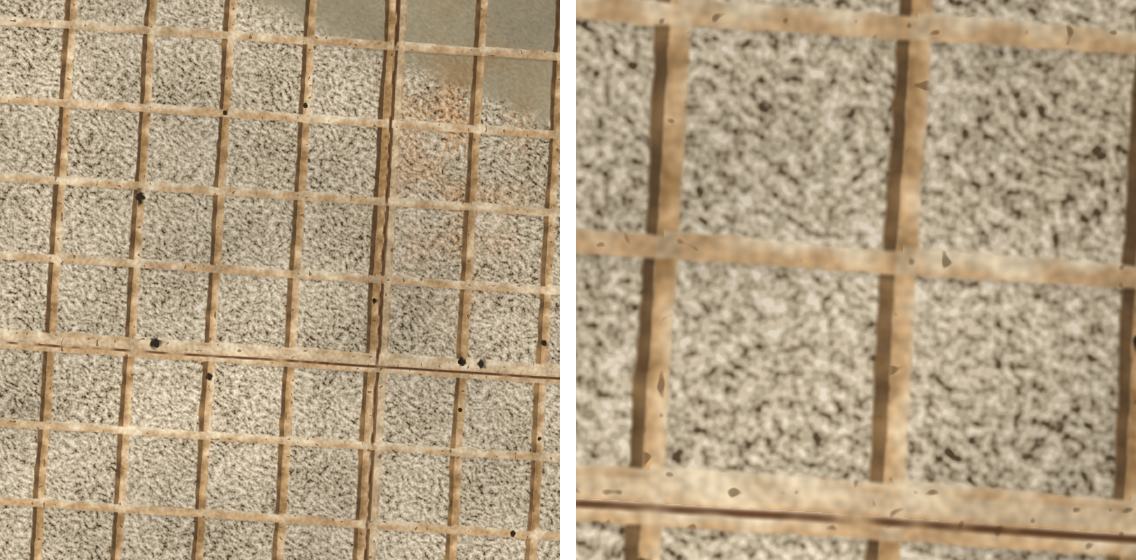
Left: the whole. Right: its middle third, enlarged.
This texture is drawn by a Shadertoy shader. Its source:

```glsl
// Weathered tan lattice of tiled panels over speckled stone, slightly tilted.

// Lattice layout, in canvas units measured from the upper left
const vec2 TILT = vec2(0.066, 0.0645);
const float TILT_FALLOFF = 0.012;
const vec2 PITCH = vec2(0.1425, 0.1395);
const vec2 FIRST_BAR = vec2(0.130, 0.0365);
const vec2 SEAM = vec2(0.710, 0.608);
const float PANEL_GAP = 0.020;
const float EDGE = 0.0020;
const int SPECKS = 16;

// Stone grain and broad wear
const vec2 GRAIN_FREQ = vec2(98.0, 150.0);
const float GRAIN_CONTRAST = 0.68;
const float BROAD_WEAR = 0.17;

// Colours
const vec3 PIT = vec3(0.32, 0.26, 0.19);
const vec3 STONE_LOW = vec3(0.59, 0.53, 0.44);
const vec3 STONE_MID = vec3(0.69, 0.64, 0.54);
const vec3 STONE_HIGH = vec3(0.79, 0.73, 0.63);
const vec3 STONE_PEAK = vec3(0.88, 0.83, 0.75);
const vec3 HAZE = vec3(0.56, 0.52, 0.41);
const vec3 TAN = vec3(0.77, 0.63, 0.46);
const vec3 OCHRE = vec3(0.64, 0.49, 0.31);
const vec3 PALE = vec3(0.82, 0.75, 0.63);
const vec3 SHADE = vec3(0.33, 0.24, 0.15);
const vec3 RUST = vec3(0.64, 0.48, 0.34);
const vec3 SOOT = vec3(0.13, 0.11, 0.08);

vec2 hash2(vec2 p) {
    vec3 q = fract(p.xyx * vec3(0.1031, 0.1030, 0.0973));
    q += dot(q, q.yzx + 33.33);
    return fract((q.xx + q.yz) * q.zy);
}

float cornerSlope(vec2 cell, vec2 offset) {
    float angle = 6.28318 * hash2(cell + 71.0).x;
    return dot(vec2(cos(angle), sin(angle)), offset);
}

// Gradient noise, roughly -0.7 to 0.7
float noise(vec2 p) {
    vec2 i = floor(p), f = p - i, e = vec2(1, 0);
    vec2 w = f * f * f * (f * (f * 6.0 - 15.0) + 10.0);
    return mix(mix(cornerSlope(i, f), cornerSlope(i + e, f - e), w.x),
               mix(cornerSlope(i + e.yx, f - e.yx), cornerSlope(i + 1.0, f - 1.0), w.x), w.y);
}

// Soft strip covering a < x < b
float band(float x, float a, float b) {
    float s = max(EDGE, 0.7 / iResolution.y);
    return smoothstep(a - s, a + s, x) - smoothstep(b - s, b + s, x);
}

vec3 stone(vec2 p, float haze) {
    // Elongated grains whose direction drifts gently
    vec2 q = vec2(0.82 * p.x + 0.57 * p.y, 0.82 * p.y - 0.57 * p.x);
    q += 0.012 * vec2(noise(p * 22.0), noise(p * 22.0 + 30.0));
    float grain = noise(q * GRAIN_FREQ) + 0.55 * noise(p * 240.0);
    float clumps = noise(p * 9.0) + 0.8 * noise(p * 32.0 + 11.0);
    float t = 0.585 + GRAIN_CONTRAST * grain * mix(1.0, 0.4, haze) + BROAD_WEAR * clumps;
    vec3 c = mix(PIT, STONE_LOW, smoothstep(0.06, 0.38, t));
    c = mix(c, STONE_MID, smoothstep(0.34, 0.54, t));
    c = mix(c, STONE_HIGH, smoothstep(0.54, 0.74, t));
    c = mix(c, STONE_PEAK, smoothstep(0.74, 1.0, t));
    return mix(c, HAZE, 0.6 * haze);
}

void mainImage(out vec4 fragColor, in vec2 fragCoord) {
    vec2 p = fragCoord / iResolution.xy;
    p.y = 1.0 - p.y;

    // Tilted lattice coordinates; the panel gap is folded out at each seam
    vec2 g = p + vec2((TILT.x - TILT_FALLOFF * p.x) * p.y, -TILT.y * p.x);
    g += 0.0016 * vec2(noise(p * 9.0), noise(p * 9.0 + 50.0));
    vec2 seam = g - SEAM;
    vec2 cell = (g - PANEL_GAP * step(SEAM, g) - FIRST_BAR) / PITCH;
    vec2 d = (fract(cell + 0.5) - 0.5) * PITCH;
    d += 0.0012 * vec2(noise(p * 60.0), noise(p * 60.0 + 9.0));

    // Wear at three scales
    float broad = noise(p * 6.0 + 4.0);
    float streak = noise(p * vec2(35.0, 45.0));
    float fine = noise(p * 150.0 + 20.0);

    // Stone bed with a hazy upper right corner and grainy rust
    float haze = smoothstep(0.0, 0.05, 0.42 * p.x - 0.165 - p.y + 0.03 * streak);
    vec3 col = stone(p, haze);
    vec2 patchPos = (p - vec2(0.83, 0.27)) / vec2(0.11, 0.20);
    float stain = exp(-dot(patchPos, patchPos)) * smoothstep(-0.25, 0.45, noise(p * 12.0 + 2.0) + 0.7 * fine);
    col = mix(col, col * RUST * 1.55, 0.75 * stain);

    // Shaded left flank of the upright bars, fading toward the lower right
    float seamShade = band(seam.x, -0.03, 0.0) * smoothstep(0.12, 0.2, p.y) * smoothstep(0.6, 0.45, p.y);
    float flankWidth = 0.0075 + 0.004 * broad + 0.002 * streak;
    float flank = band(d.x, -0.0045 - flankWidth, -0.0035);
    float flankWear = 0.05 + 0.9 * streak + 0.5 * broad + 0.6 * p.x * p.y - 0.4 * seamShade;
    col = mix(col, mix(SHADE, OCHRE, clamp(flankWear, 0.0, 0.9)), 0.9 * flank);

    // Level bars: pale wedge above, warmer below
    float along = fract(cell.x);
    float level = max(band(d.y, -0.0095 + 0.003 * along, 0.0075), band(seam.y, -0.014, 0.011));
    float paleness = 0.5 - 75.0 * d.y - 0.3 * along + 1.5 * streak + 0.9 * broad;
    vec3 levelCol = mix(TAN, PALE, clamp(paleness, 0.0, 1.0));
    levelCol = mix(levelCol, PALE, 0.6 * band(seam.y, -0.014, -0.002));
    levelCol *= 1.0 + 0.16 * fine + 0.18 * streak;
    col = mix(col, col * 0.8, 0.5 * band(d.y, 0.006, 0.011));
    col = mix(col, levelCol, 0.93 * level);

    // Upright bars, paler where they cross level ones
    float upright = max(band(d.x, -0.004, 0.0085), 0.85 * band(seam.x, -0.009, 0.001));
    float lit = 0.55 + 70.0 * d.x + 1.5 * streak + 1.2 * broad - 0.7 * seamShade;
    vec3 uprightCol = mix(OCHRE, TAN, clamp(lit, 0.0, 1.0));
    uprightCol = mix(uprightCol, PALE, clamp(lit - 1.0, 0.0, 0.7));
    uprightCol = mix(uprightCol, PALE, 0.6 * level + 0.6 * band(seam.x, 0.003, 0.016) * (1.0 - level));
    col = mix(col, uprightCol * (1.0 + 0.18 * fine + 0.18 * streak), 0.93 * upright);

    // Open joints between panels, and small pits in the bars
    float joint = band(seam.y, 0.001, 0.0055) * smoothstep(-0.35, 0.35, streak + 0.6 * p.x - 0.15);
    joint = max(joint, band(seam.x, -0.002, 0.003) * smoothstep(-0.3, 0.3, streak));
    col = mix(col, SHADE * vec3(1.0, 0.85, 0.8), 0.9 * joint);
    float bars = max(level, upright);
    col = mix(col, SHADE, 0.55 * bars * smoothstep(0.36, 0.52, noise(p * 95.0 + 7.0)));

    // Soot specks scattered along the bars
    for (int i = 0; i < SPECKS; i++) {
        vec2 id = vec2(float(i), 17.0), place = hash2(id) * 7.0, shape = hash2(id + 40.0);
        if (i % 2 == 0) place.x = floor(place.x); else place.y = floor(place.y);
        vec2 center = FIRST_BAR + place * PITCH;
        center += PANEL_GAP * step(SEAM, center);
        vec2 r = (g - center) / mix(vec2(0.004), vec2(0.012, 0.013), shape * shape.yx);
        float blob = 1.0 - smoothstep(0.6, 1.3, length(r) + 0.6 * streak + 0.5 * fine);
        col = mix(col, SOOT, 0.9 * blob);
    }

    // Large-scale toning: bright lower left, dull upper right
    col *= 1.0 + 0.12 * noise(p * 3.5 + 8.0) + 0.07 * broad + 0.05 * (p.y - p.x);
    fragColor = vec4(clamp(col, 0.0, 1.0), 1.0);
}
```
